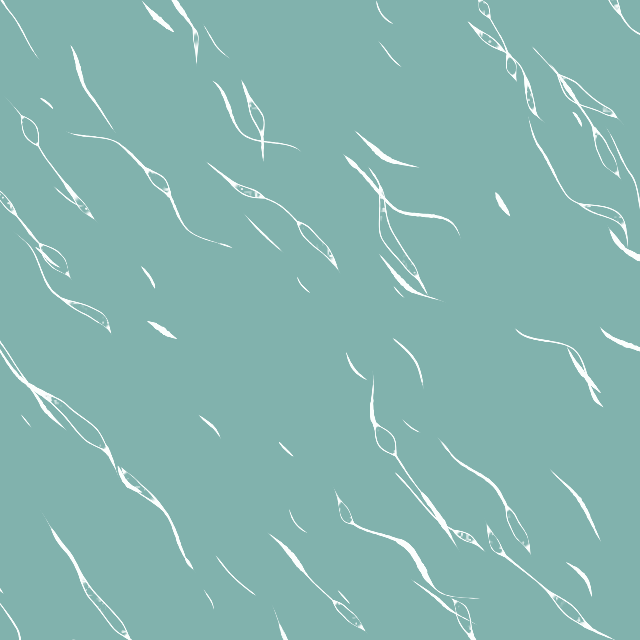
Write a WebGL 1 fragment shader that draws this texture.

```glsl
precision highp float;
// Thin white veins drifting down to the right over flat teal.
// Each vein is a noise-bent line with a swelling width; some split into
// two threads that enclose slim eyes with a mottled film at the tips.

uniform vec2 u_resolution;

float hash(vec2 p) {
  vec3 q = fract(vec3(p.xyx) * 0.1031);
  q += dot(q, q.yzx + 33.33);
  return fract((q.x + q.y) * q.z);
}

// Smooth noise along a line, one independent track per seed.
float lineNoise(float x, float seed) {
  float cell = floor(x);
  float f = fract(x);
  return mix(hash(vec2(cell, seed)), hash(vec2(cell + 1.0, seed)),
             f * f * (3.0 - 2.0 * f));
}

float planeNoise(vec2 p) {
  float row = floor(p.y);
  float f = fract(p.y);
  return mix(lineNoise(p.x, row), lineNoise(p.x, row + 1.0),
             f * f * (3.0 - 2.0 * f));
}

// Sideways drift of a vein at distance x along it.
float bend(float x, float seed) {
  return 0.046 * (lineNoise(x / 0.085, seed) - 0.5);
}

// Coverage of one vein; p is relative to its middle.
float vein(vec2 p, float seed, float pixel, float mottle) {
  float angle = 0.84 + 0.42 * (hash(vec2(seed, 3.7)) - 0.5);
  vec2 along = vec2(cos(angle), -sin(angle));
  float x = dot(p, along);
  float y = dot(p, vec2(-along.y, along.x));

  float size = hash(vec2(seed, 8.3));
  float halfLength = mix(0.014, 0.18, pow(size, 1.6));
  float t = abs(x) / halfLength;
  if (t > 1.0 || abs(y) > 0.06) return 0.0;

  // Distance from the bent centre line, corrected for its slope.
  float centre = bend(x, seed + 100.0);
  float slope = (bend(x + 0.001, seed + 100.0) - centre) / 0.001;
  float stretch = inversesqrt(1.0 + slope * slope);
  float side = abs(y - centre);

  // Eyes open only on the longer veins.
  float opening = max(lineNoise(x / 0.055, seed + 200.0) - 0.5, 0.0);
  float gap = 0.027 * opening * smoothstep(0.35, 0.6, size);
  gap *= 1.0 - smoothstep(0.6, 0.95, t);

  // Threads swell in places, taper at the ends and thin around eyes.
  float taper = 1.0 - t * t * t;
  float swell = pow(lineNoise(x / 0.05, seed + 300.0), 3.0);
  float width = taper * (0.0009 + 0.0045 * swell);
  width = mix(width, 0.0010 * taper, smoothstep(0.0, 0.006, gap));
  width *= 0.8 + 0.4 * mottle;

  float thread = clamp((width - abs(side - gap) * stretch) / pixel + 0.5, 0.0, 1.0);
  thread *= clamp(2.0 * width / pixel, 0.0, 1.0);

  // Film is solid at the tips of an eye and patchy further in.
  float inside = clamp((gap - side) * stretch / pixel + 0.5, 0.0, 1.0);
  float tips = 1.0 - smoothstep(0.0022, 0.005, gap);
  float patches = 0.8 * smoothstep(0.45, 0.9, mottle);
  patches *= 1.0 - smoothstep(0.004, 0.009, gap);
  float film = inside * max(tips, patches) * smoothstep(0.0, 0.001, gap);

  return max(thread, film);
}

void main() {
  float scale = min(u_resolution.x, u_resolution.y);
  vec2 uv = gl_FragCoord.xy / scale;
  float pixel = 1.0 / scale;
  float mottle = planeNoise(uv * 230.0);

  // Veins sit on a loose grid with strong jitter.
  float cover = 0.0;
  for (int i = 0; i < 72; i++) {
    float id = float(i);
    vec2 cell = vec2(mod(id, 8.0), floor(id / 8.0));
    vec2 jitter = vec2(hash(vec2(id, 11.3)), hash(vec2(id, 27.9)));
    vec2 middle = (cell + 0.5 + 1.4 * (jitter - 0.5)) / vec2(8.0, 9.0);
    middle = (middle - 0.5) * 1.08 + 0.5;
    cover = max(cover, vein(uv - middle, id + 1.0, pixel, mottle));
  }

  // A steeper ramp keeps the edges crisp.
  cover = smoothstep(0.05, 0.9, cover);
  vec3 teal = vec3(0.505, 0.698, 0.679);
  vec3 white = vec3(0.985, 0.995, 0.992);
  gl_FragColor = vec4(mix(teal, white, cover), 1.0);
}
```
